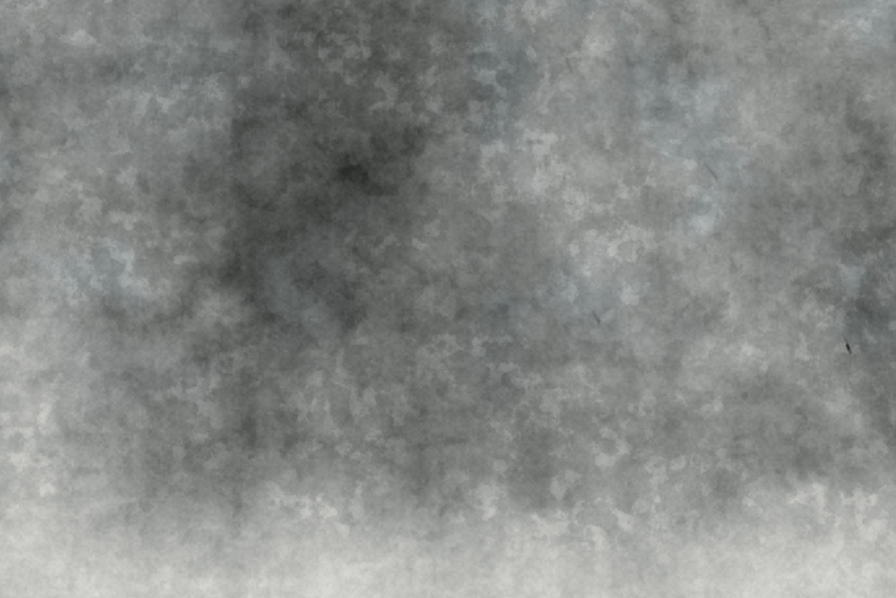
A WebGL 2 fragment shader for this texture:

```glsl
#version 300 es
precision highp float;
// Weathered grey plaster: a dark smoky centre, mottled patches and a pale lower edge.

uniform vec2 u_resolution;
out vec4 fragColor;

float hash(vec2 p) {
    return fract(sin(dot(p, vec2(127.1, 311.7))) * 43758.5453);
}

float noise(vec2 p) {
    vec2 i = floor(p), f = fract(p);
    f = f * f * (3.0 - 2.0 * f);
    return mix(mix(hash(i), hash(i + vec2(1, 0)), f.x),
               mix(hash(i + vec2(0, 1)), hash(i + vec2(1, 1)), f.x), f.y);
}

float fbm(vec2 p) {
    float sum = 0.0, amplitude = 0.5;
    for (int i = 0; i < 6; i++) {
        sum += amplitude * noise(p);
        p = mat2(1.6, 1.2, -1.2, 1.6) * p + 17.3;
        amplitude *= 0.56;
    }
    return sum / 1.1;
}

// Soft elliptical stain
float stain(vec2 uv, vec2 center, vec2 radius) {
    vec2 d = (uv - center) / radius;
    return exp(-dot(d, d));
}

float segmentDistance(vec2 p, vec2 a, vec2 b) {
    vec2 ab = b - a;
    return length(p - a - ab * clamp(dot(p - a, ab) / dot(ab, ab), 0.0, 1.0));
}

// Broad light and shade across the wall
float broadTone(vec2 uv) {
    float tone = 0.56;
    tone -= 0.22 * stain(uv, vec2(0.42, 0.87), vec2(0.15, 0.29));
    tone -= 0.13 * stain(uv, vec2(0.33, 0.56), vec2(0.14, 0.19));
    tone -= 0.09 * stain(uv, vec2(0.52, 0.46), vec2(0.11, 0.12));
    tone -= 0.07 * stain(uv, vec2(0.21, 0.76), vec2(0.18, 0.25));
    tone -= 0.10 * stain(uv, vec2(0.24, 0.25), vec2(0.20, 0.17));
    tone -= 0.07 * stain(uv, vec2(0.56, 0.25), vec2(0.19, 0.18));
    tone -= 0.18 * stain(uv, vec2(1.00, 0.50), vec2(0.06, 0.28));
    tone -= 0.10 * stain(uv, vec2(0.00, 0.84), vec2(0.03, 0.10));
    tone += 0.12 * stain(uv, vec2(0.00, 0.30), vec2(0.09, 0.22));
    return tone + 0.22 * (1.0 - smoothstep(-0.02, 0.27, uv.y));
}

void main() {
    vec2 uv = gl_FragCoord.xy / u_resolution;
    vec2 p = gl_FragCoord.xy / u_resolution.y;

    // Ragged outlines for the broad tones
    vec2 warp = vec2(fbm(p * 5.0 + 3.1), fbm(p * 5.0 + 41.7)) - 0.5;
    float tone = broadTone(uv + warp * 0.17);

    // Cloudy mottling in two sizes, fading out in the palest areas
    float clouds = fbm(p * 7.0 + warp * 0.5 + 9.0);
    float mottle = fbm(p * 17.0 + 31.0);
    float calm = 1.0 - 0.55 * smoothstep(0.62, 0.78, tone);
    tone += ((clouds - 0.5) * 0.22 + (mottle - 0.5) * 0.19) * calm;

    // Small pale flakes and dark pits, gathered where the clouds allow
    float gather = smoothstep(0.38, 0.64, clouds);
    float flakes = smoothstep(0.48, 0.68, fbm(p * 44.0 + warp * 1.5));
    float pits = smoothstep(0.52, 0.70, fbm(p * 38.0 + 83.0));
    tone += (flakes - 0.35) * (0.02 + 0.06 * gather) * calm;
    tone -= (pits - 0.25) * (0.05 - 0.03 * gather) * calm;

    // Faint brushed streaks, upright and level
    tone += (fbm(p * vec2(40.0, 6.0) + 70.0) - 0.5) * 0.06;
    tone += (fbm(p * vec2(5.0, 46.0) + 25.0) - 0.5) * 0.04;

    // Fine grain
    tone += (noise(p * 110.0) - 0.5) * 0.035 + (noise(p * 230.0) - 0.5) * 0.04;

    // A few short dark scuffs
    for (int i = 0; i < 5; i++) {
        float k = float(i);
        vec2 start = vec2(0.85 + 0.6 * hash(vec2(k, 2.0)), 0.4 + 0.58 * hash(vec2(k, 5.0)));
        vec2 end = start + vec2(0.012, -0.022) * (0.4 + hash(vec2(k, 8.0)));
        float d = segmentDistance(p + warp * 0.05, start, end);
        tone -= 0.13 * (1.0 - smoothstep(0.0, 0.005, d)) * (0.4 + flakes);
    }

    // Neutral grey, cool in the upper patches and slightly warm in the pale areas
    tone = clamp(tone, 0.17, 0.86);
    vec3 color = tone + vec3(-0.003, 0.004, -0.003);
    float cool = smoothstep(0.50, 0.70, fbm(p * 6.0 + 55.0)) * smoothstep(0.25, 0.6, uv.y);
    cool += 0.6 * stain(uv, vec2(0.2, 0.88), vec2(0.12, 0.14));
    color += vec3(-0.014, 0.002, 0.010) * cool * smoothstep(0.25, 0.45, tone);
    color += vec3(0.006, 0.003, -0.010) * smoothstep(0.62, 0.78, tone);
    fragColor = vec4(color, 1.0);
}
```
